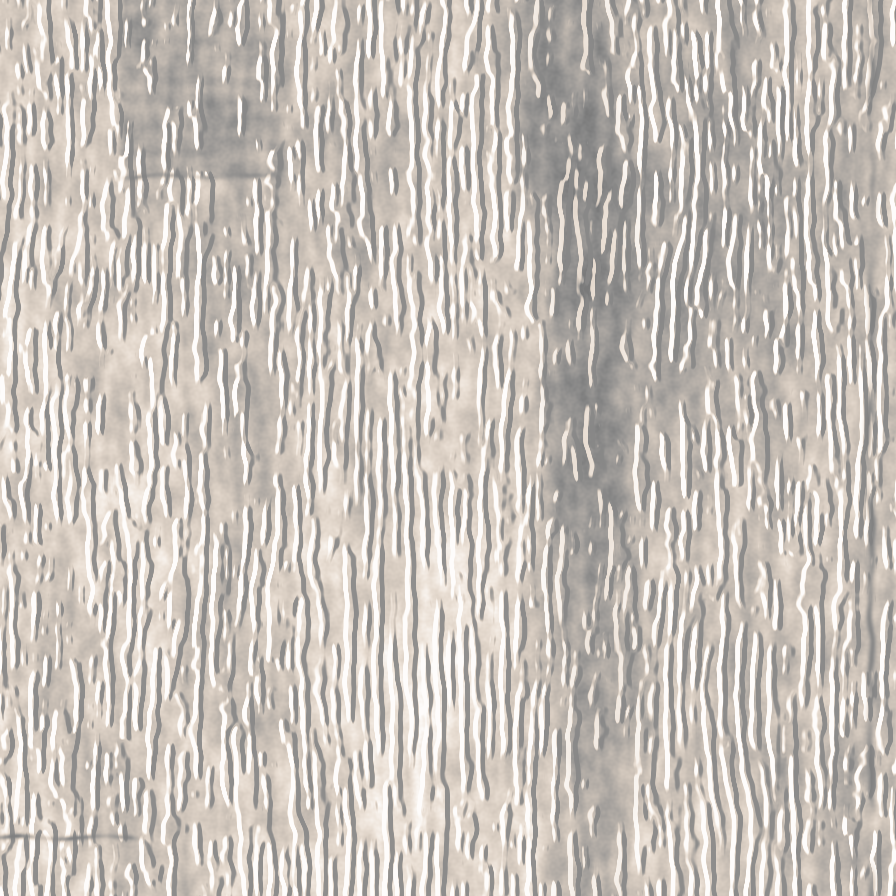
A three.js fragment shader for this texture:

```glsl
// Weathered, whitewashed wood: thin vertical grooves pressed into a plank.
// Stretched gradient noise makes the groove depth; its sideways slope is lit
// as white and grey edges over a mottled base of tan, cream and grey streaks.

#define TAU 6.28318
#define GRAIN_FREQ 104.0    // noise cells across the plank
#define STRIPE_FREQ 64.0    // regular grooves in the dense zones
#define LONG_FREQ 4.5       // cells along a long groove
#define SHORT_FREQ 19.0     // cells along a short fleck
#define WOBBLE 0.018        // slow bending of the grain
#define JITTER 0.0024       // small kinks of the grain
#define LIGHT_REACH 0.0026  // half distance used for the slope
#define GROOVE_TONE 0.53
#define CHALK_TONE 0.99
#define WARMTH 0.05

varying vec2 vUv;

vec2 gradientAt(vec2 cell) {
  vec3 q = fract(cell.xyx * vec3(0.1031, 0.1030, 0.0973));
  q += dot(q, q.yzx + 33.33);
  float angle = TAU * fract((q.x + q.y) * q.z);
  return vec2(cos(angle), sin(angle));
}

float noise(vec2 p) {
  vec2 i = floor(p), f = fract(p);
  vec2 u = f * f * f * (f * (f * 6.0 - 15.0) + 10.0);
  vec2 e = vec2(1.0, 0.0);
  float low = mix(dot(gradientAt(i), f), dot(gradientAt(i + e.xy), f - e.xy), u.x);
  float high = mix(dot(gradientAt(i + e.yx), f - e.yx), dot(gradientAt(i + e.xx), f - e.xx), u.x);
  return mix(low, high, u.y);
}

float bell(float x, float center, float width) {
  float d = (x - center) / width;
  return exp(-d * d);
}

float within(float x, float lo, float hi, float soft) {
  return smoothstep(lo - soft, lo + soft, x) * (1.0 - smoothstep(hi - soft, hi + soft, x));
}

// Grey streak running down the plank, drifting right towards the bottom
float greyStreak(vec2 p) {
  float center = 0.675 - 0.035 * p.y + 0.03 * noise(p * vec2(2.0, 4.0));
  float edge = 0.012 * noise(p * vec2(40.0, 9.0));
  return within(p.x + edge, center - 0.045, center + 0.045, 0.03) * (0.7 + 0.3 * p.y);
}

// Smooth grey patch at the upper left, closed by a seam
float greyPatch(vec2 p) {
  return within(p.x, 0.135, 0.315, 0.006) * smoothstep(0.795, 0.807, p.y);
}

// Zones where long grooves lie side by side
float denseZone(vec2 p) {
  float middle = bell(p.x, 0.47, 0.12) * (1.0 - 0.65 * smoothstep(0.45, 0.75, p.y));
  float right = bell(p.x, 0.8, 0.11) * (1.0 - 0.7 * smoothstep(0.15, 0.45, p.y));
  return clamp(middle + 0.8 * right + 0.8 * noise(p * vec2(11.0, 6.0) + 5.0), 0.0, 1.0);
}

float grooveDepth(vec2 p, float dense, float calm) {
  p.x += WOBBLE * noise(p * vec2(4.0, 3.0)) + JITTER * noise(p * vec2(42.0, 36.0));
  float longGrain = noise(p * vec2(GRAIN_FREQ, LONG_FREQ));
  float shortGrain = noise(p * vec2(GRAIN_FREQ * 1.05, SHORT_FREQ) + 37.0);
  float chips = noise(p * vec2(GRAIN_FREQ, 60.0) + 71.0);
  float phase = STRIPE_FREQ * p.x + 0.9 * noise(p * vec2(11.0, 6.0) + 11.0);
  float sparse = 0.65 * longGrain + 0.65 * shortGrain + 0.25 * chips + 0.045;
  float stripes = 0.45 * longGrain + 0.35 * shortGrain + 0.12 * chips + 0.2 * sin(TAU * phase) + 0.05;
  return smoothstep(0.01, 0.24, mix(sparse, stripes, dense) - 0.13 * calm);
}

float baseTone(vec2 p, float streak, float patchMask) {
  float tone = 0.775 - 0.025 * p.y;
  tone += 0.13 * bell(p.x, 0.46, 0.15) * (1.0 - smoothstep(0.1, 0.85, p.y));
  tone += 0.06 * bell(p.x, 0.0, 0.12) - 0.09 * bell(p.x, 0.76, 0.12) * smoothstep(0.1, 0.7, p.y);
  tone += 0.13 * noise(p * vec2(9.0, 3.5) + 3.0) + 0.11 * noise(p * vec2(26.0, 17.0));
  tone += 0.1 * noise(p * vec2(70.0, 12.0) + 51.0);
  tone += 0.08 * noise(p * vec2(80.0, 55.0)) + 0.03 * noise(p * 230.0);
  tone -= 0.17 * streak;
  tone -= patchMask * (0.1 + 0.07 * noise(p * vec2(5.0, 75.0)));
  return tone;
}

// Thin broken cut across the grain
float seam(vec2 p, float height, float left, float right) {
  float y = p.y - height - 0.004 * noise(p * vec2(22.0, 3.0));
  float wear = 0.65 + 0.9 * noise(p * vec2(30.0, 2.0));
  return bell(y, 0.0, 0.003) * within(p.x, left, right, 0.01) * wear;
}

// Tan in the middle tones, neutral at the grey and white ends
vec3 woodColor(float tone) {
  float u = clamp((tone - 0.5) / 0.5, 0.0, 1.0);
  float warm = WARMTH * sin(0.5 * TAU * pow(u, 1.6));
  return vec3(tone) + warm * vec3(0.9, 0.0, -0.9);
}

void main() {
  vec2 p = vUv;
  float streak = greyStreak(p);
  float patchMask = greyPatch(p);
  float dense = denseZone(p) * (1.0 - 0.7 * streak) * (1.0 - patchMask);
  float calm = clamp(0.3 + 1.1 * noise(p * vec2(9.0, 6.0) + 21.0) + 0.5 * streak + patchMask - dense, 0.0, 1.3);

  // Relief: white on the left wall of each groove, grey on the right
  vec2 reach = vec2(LIGHT_REACH, 0.0);
  float slope = grooveDepth(p + reach, dense, calm) - grooveDepth(p - reach, dense, calm);
  float chalk = smoothstep(0.15, 0.75, slope) * (1.0 - 0.3 * streak);
  float shade = smoothstep(0.1, 0.75, -slope);

  // Cuts and the long crack near the right edge
  float cut = seam(p, 0.803, 0.14, 0.31) + seam(p, 0.065, -0.1, 0.15);
  float crackX = 0.972 + 0.012 * noise(p * vec2(1.0, 7.0)) + 0.005 * noise(p * vec2(1.0, 30.0));
  float crack = bell(p.x, crackX, 0.004) * smoothstep(-0.3, 0.2, noise(p * vec2(2.0, 9.0) + 8.0));

  float tone = baseTone(p, streak, patchMask);
  tone = mix(tone, CHALK_TONE, chalk);
  tone = mix(tone, GROOVE_TONE, 0.92 * shade);
  tone = mix(tone, GROOVE_TONE - 0.03, clamp(0.9 * cut + 0.85 * crack, 0.0, 1.0));
  gl_FragColor = vec4(woodColor(clamp(tone, 0.48, 0.99)), 1.0);
}
```
